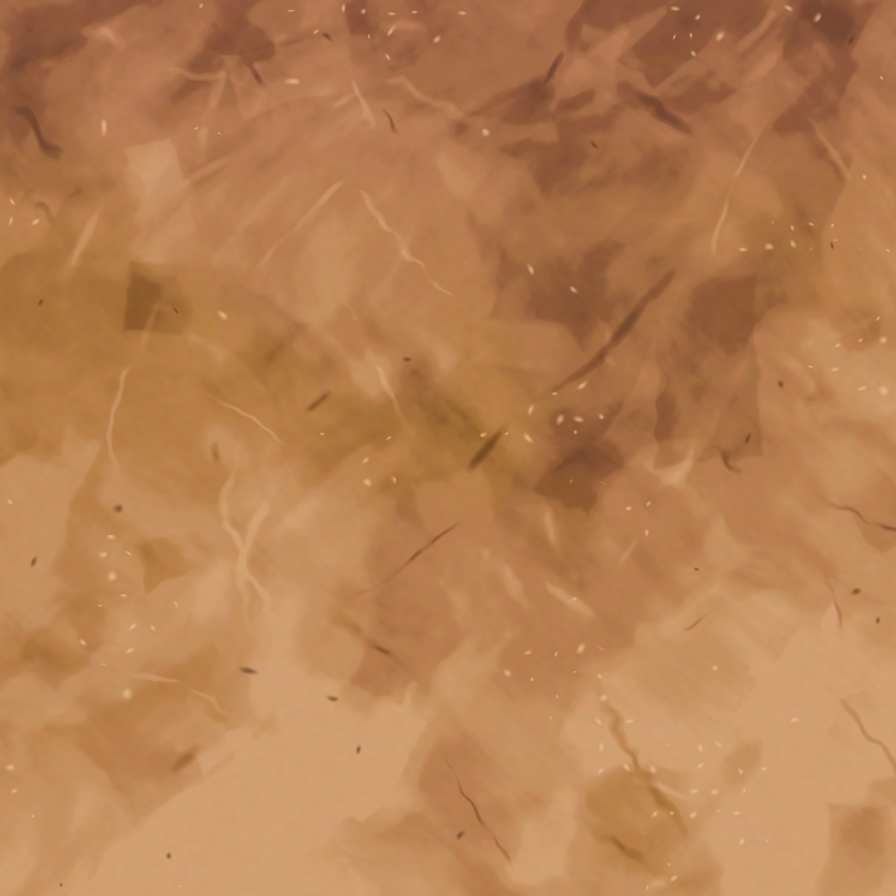
Reproduce this texture procedurally as a WebGL 2 fragment shader.

```glsl
#version 300 es
precision highp float;
uniform vec2 u_resolution;
out vec4 fragColor;

float hash(vec2 p) {
    vec3 q = fract(p.xyx * 0.1031);
    q += dot(q, q.yzx + 33.33);
    return fract((q.x + q.y) * q.z);
}

vec2 hash2(vec2 p) {
    return vec2(hash(p), hash(p + 57.3));
}

float noise(vec2 p) {
    vec2 cell = floor(p), f = fract(p);
    f = f * f * (3.0 - 2.0 * f);
    return mix(mix(hash(cell), hash(cell + vec2(1, 0)), f.x),
               mix(hash(cell + vec2(0, 1)), hash(cell + 1.0), f.x), f.y);
}

float fbm(vec2 p) {
    float sum = 0.0, amp = 0.53;
    for (int i = 0; i < 4; i++) {
        sum += amp * noise(p);
        p = mat2(1.6, 1.2, -1.2, 1.6) * p + 7.1;
        amp *= 0.5;
    }
    return sum;
}

vec2 rotate(vec2 p, float angle) {
    float c = cos(angle), s = sin(angle);
    return vec2(c * p.x + s * p.y, c * p.y - s * p.x);
}

// Coverage of a flat flake with one crisp and one fading end
float flake(vec2 p, vec2 halfSize, float soft) {
    vec2 d = abs(p) - halfSize;
    float fade = smoothstep(-halfSize.x, halfSize.x * 0.6, p.x);
    return (1.0 - smoothstep(-soft, soft, max(d.x, d.y))) * fade;
}

// Coverage of a bent fibre tapering towards both tips
float fibre(vec2 p, float halfLength, float width, float bend) {
    p.y += bend * p.x * p.x;
    float taper = max(1.0 - pow(p.x / halfLength, 2.0), 0.0);
    return taper * (1.0 - smoothstep(0.0, width * 1.8, abs(p.y)));
}

// Irregular specks of varied size, one candidate in each grid cell
float specks(vec2 p, float cells, float density, float seed) {
    vec2 cell = floor(p * cells) + seed;
    vec2 q = fract(p * cells) - 0.35 - 0.3 * hash2(cell);
    q = rotate(q, 6.28 * hash(cell + 9.0)) * vec2(1.0, 1.7);
    float size = 0.12 + 0.23 * hash(cell + 33.0);
    return (1.0 - smoothstep(0.0, size, length(q))) * step(hash(cell + 21.0), density);
}

// Brown to pale tan
vec3 ramp(float t) {
    vec3 c = mix(vec3(0.47, 0.29, 0.18), vec3(0.56, 0.35, 0.21), smoothstep(-0.2, 0.07, t));
    c = mix(c, vec3(0.65, 0.43, 0.26), smoothstep(0.07, 0.25, t));
    c = mix(c, vec3(0.72, 0.49, 0.31), smoothstep(0.25, 0.50, t));
    c = mix(c, vec3(0.77, 0.56, 0.37), smoothstep(0.50, 0.70, t));
    return mix(c, vec3(0.82, 0.62, 0.44), smoothstep(0.70, 0.94, t));
}

void main() {
    vec2 p = gl_FragCoord.xy / u_resolution.y;
    vec2 warp = vec2(fbm(p * 5.0), fbm(p * 5.0 + 31.0)) - 0.5;
    vec2 w = p + 0.1 * warp;

    // Broad shading, darker towards the top, with cloudy films
    float tone = 0.90 - 0.72 * p.y + 0.8 * (fbm(w * 3.6 + 4.0) - 0.5);
    float film = fbm(rotate(w, 0.8) * vec2(4.0, 7.5) + 13.0);
    tone += 0.22 * (smoothstep(0.46, 0.55, film) - 0.5);

    // Overlapping translucent flakes, from large to small
    vec2 ragged = p + 0.05 * warp + 0.008 * (noise(p * 60.0) - 0.5);
    for (int i = 0; i < 40; i++) {
        vec2 id = vec2(float(i), 3.0);
        vec2 r = hash2(id + 11.0);
        float scale = mix(1.0, 0.22, float(i) / 40.0);
        vec2 q = rotate(ragged - hash2(id), 6.28 * r.x);
        vec2 halfSize = scale * vec2(0.08 + 0.10 * r.y, 0.03 + 0.05 * r.x);
        float cover = flake(q, halfSize, 0.003 + 0.018 * scale * hash(id + 40.0));
        tone += cover * (hash(id + 71.0) < 0.52 ? 0.17 : -0.19);
    }

    // Mottling and diagonal streaks, stronger in the dark areas
    float shade = 1.0 - smoothstep(0.1, 0.8, tone);
    tone += (fbm(w * 20.0) - 0.5) * (0.20 + 0.36 * shade);
    float rising = fbm(rotate(w, 0.85) * vec2(7.0, 36.0));
    float falling = fbm(rotate(w, -0.75) * vec2(7.0, 36.0) + 70.0);
    tone += 0.30 * (mix(rising, falling, smoothstep(0.4, 0.6, noise(p * 4.0))) - 0.5);

    // Faint broken fibres, mostly short
    float broken = 0.25 + 0.75 * smoothstep(0.25, 0.6, noise(p * 38.0));
    for (int i = 0; i < 64; i++) {
        vec2 id = vec2(float(i), 19.0);
        vec2 r = hash2(id + 5.0), s = hash2(id + 83.0);
        float angle = (r.x < 0.55 ? 0.9 : -0.85) + 1.1 * (r.y - 0.5);
        vec2 q = rotate(ragged - hash2(id), angle);
        float cover = broken * fibre(q, 0.02 + 0.10 * s.x * s.x, 0.002 + 0.004 * s.y, 4.0 * (r.y - 0.5));
        tone += cover * (hash(id + 131.0) < 0.6 ? 0.30 : -0.42);
    }

    // Ochre in the middle, a little rose towards the top
    vec3 color = ramp(tone);
    float ochre = smoothstep(0.40, 0.62, fbm(w * 4.0 + 50.0)) * (1.0 - smoothstep(0.6, 0.95, p.y));
    color += vec3(0.0, 0.008, -0.035) * ochre * (1.0 - smoothstep(0.4, 0.75, tone));
    color += vec3(0.0, -0.008, 0.022) * smoothstep(0.62, 1.0, p.y);

    // Tight clusters of glints and rare dark specks
    float cluster = smoothstep(0.58, 0.74, fbm(p * 8.0 + 90.0));
    vec2 bent = p + 0.012 * (vec2(noise(p * 45.0), noise(p * 45.0 + 8.0)) - 0.5);
    float glint = specks(bent, 38.0, 0.006 + 0.7 * cluster, 2.0);
    color = mix(color, vec3(0.93, 0.76, 0.57), 0.7 * glint);
    color = mix(color, vec3(0.35, 0.20, 0.11), 0.6 * specks(bent, 34.0, 0.012, 44.0));

    // Faint soft colour grain
    vec3 grain = vec3(noise(p * 150.0), noise(p * 150.0 + 20.0), noise(p * 110.0 + 60.0));
    fragColor = vec4(color + 0.02 * (grain - 0.5), 1.0);
}
```
